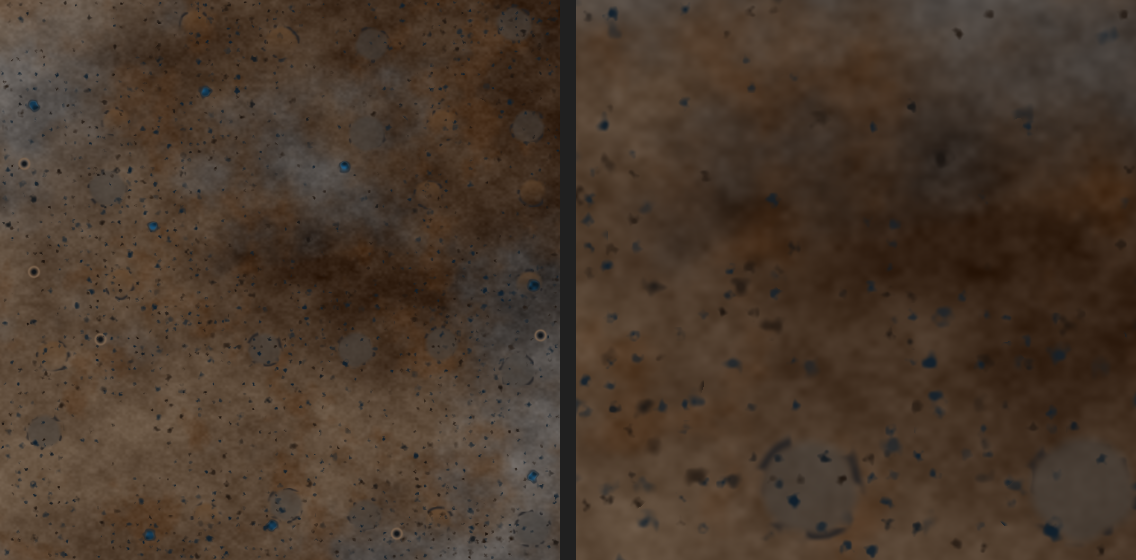
Left: the whole. Right: its middle third, enlarged.
This texture is drawn by a WebGL 2 fragment shader. Its source:

```glsl
#version 300 es
precision highp float;
// Weathered brown surface with grey haze, dark specks, faint discs and tiny ringed pits.

uniform vec2 u_resolution;
out vec4 outColor;

float hash(vec2 p, float seed) {
    vec3 q = fract(vec3(p.xyx) * 0.1031 + seed * 0.0713);
    q += dot(q, q.yzx + 33.33);
    return fract((q.x + q.y) * q.z);
}

float valueNoise(vec2 p, float seed) {
    vec2 cell = floor(p);
    vec2 f = fract(p);
    f = f * f * (3.0 - 2.0 * f);
    float low = mix(hash(cell, seed), hash(cell + vec2(1, 0), seed), f.x);
    float high = mix(hash(cell + vec2(0, 1), seed), hash(cell + vec2(1, 1), seed), f.x);
    return mix(low, high, f.y);
}

// Layered noise, centred on zero
float fbm(vec2 p, float seed) {
    float sum = 0.0;
    float amplitude = 0.5;
    for (int i = 0; i < 5; i++) {
        sum += amplitude * (valueNoise(p, seed + float(i)) - 0.5);
        p = mat2(1.6, 1.2, -1.2, 1.6) * p + 3.7;
        amplitude *= 0.5;
    }
    return sum;
}

// One jittered item per cell: xy = offset from its centre, z = variation, w = selector
vec4 scatter(vec2 p, float count, float seed) {
    vec2 cell = floor(p * count);
    vec2 jitter = vec2(hash(cell, seed), hash(cell, seed + 1.0));
    vec2 centre = (cell + mix(vec2(0.3), vec2(0.7), jitter)) / count;
    return vec4(p - centre, hash(cell, seed + 2.0), hash(cell, seed + 3.0));
}

float softDisc(float dist, float radius, float blur) {
    return 1.0 - smoothstep(radius - blur, radius + blur, dist);
}

float softRing(float dist, float radius, float width) {
    float d = (dist - radius) / width;
    return exp(-d * d);
}

float softBlob(vec2 p, vec2 centre, vec2 size) {
    vec2 d = (p - centre) / size;
    return exp(-dot(d, d));
}

vec3 ground(vec2 p) {
    // Broad light and dark areas
    float shade = smoothstep(0.65, 1.15, 0.55 * p.x + 0.6 * p.y);
    float band = softBlob(p, vec2(0.6, 0.52), vec2(0.22, 0.11));
    float tone = 0.63 + 1.2 * fbm(p * vec2(3.2, 4.6), 11.0) - 0.6 * shade - 0.35 * band;
    tone += 0.28 * (0.5 - p.x) + 0.65 * fbm(p * vec2(13.0, 17.0), 23.0);
    tone = clamp(tone, 0.0, 1.1);

    vec3 brown = mix(vec3(0.185, 0.115, 0.065), vec3(0.395, 0.32, 0.25), tone);
    vec3 grey = mix(vec3(0.165, 0.155, 0.15), vec3(0.42, 0.405, 0.395), tone);
    float haze = smoothstep(-0.1, 0.3, fbm(p * vec2(4.2, 5.0), 37.0) + 0.25 * fbm(p * 16.0, 43.0));
    haze += 0.55 * softBlob(p, vec2(0.09, 0.86), vec2(0.15, 0.24));
    haze += 0.4 * softBlob(p, vec2(0.92, 0.53), vec2(0.12, 0.08)) - 0.4 * band;
    haze = clamp(haze, 0.0, 0.9);
    vec3 color = mix(brown, grey, haze);

    // Rusty mottling and fine grain
    float rust = smoothstep(0.02, 0.25, fbm(p * 14.0, 51.0));
    color = mix(color, vec3(0.33, 0.205, 0.105), 0.45 * rust * (1.0 - haze));
    color += 0.07 * fbm(p * vec2(38.0, 48.0), 57.0);
    color += 0.042 * (valueNoise(p * vec2(100.0, 125.0), 61.0) - 0.5);
    color += 0.034 * (valueNoise(p * vec2(190.0, 210.0), 67.0) - 0.5);
    return color;
}

// Faint discs, grey or orange, with a broken dark rim
vec3 addDiscs(vec3 color, vec2 p, float count, float seed) {
    vec4 item = scatter(p, count, seed);
    float present = step(item.w, 0.36);
    float radius = mix(0.021, 0.032, item.z);
    float dist = length(item.xy) + 0.004 * (valueNoise(p * 60.0, seed) - 0.5);
    float isGrey = step(0.62, item.z);
    vec3 tint = mix(vec3(0.41, 0.29, 0.18), vec3(0.27, 0.255, 0.24), isGrey);
    float lift = mix(0.45 + 0.55 * item.y / radius, 0.9, isGrey);
    color = mix(color, tint, present * 0.6 * clamp(lift, 0.0, 1.0) * softDisc(dist, radius, 0.005));
    float broken = smoothstep(0.5, 0.85, valueNoise(p * 120.0, seed));
    float rim = softRing(dist, radius + 0.002, 0.003) * broken;
    return mix(color, vec3(0.12, 0.12, 0.13), present * rim * 0.75);
}

// Soft ragged specks, denser in some areas
vec3 addSpecks(vec3 color, vec2 p, float count, float share, float size, float seed) {
    vec4 item = scatter(p, count, seed);
    float cluster = clamp(1.0 + 3.5 * fbm(p * 5.0, 83.0), 0.2, 2.0);
    float present = step(item.w, share * cluster);
    float radius = size * mix(0.4, 0.8, item.z);
    float ragged = 1.3 * size * (valueNoise(p * 1.1 / size, seed) - 0.5);
    float mask = softDisc(length(item.xy) + ragged, radius, size * 0.75);
    vec3 ink = mix(vec3(0.12, 0.085, 0.06), vec3(0.06, 0.12, 0.17), smoothstep(0.2, 0.6, fract(item.z * 7.0)));
    return mix(color, ink, present * mask * mix(0.3, 1.0, fract(item.z * 13.0)));
}

// Black pits with a thin light rim, some filled with ragged blue
vec3 addPits(vec3 color, vec2 p, float count, float seed) {
    vec4 item = scatter(p, count, seed);
    float present = step(item.w, 0.17);
    float blue = step(0.5, item.z);
    float uneven = valueNoise(p * 130.0, seed);
    float dist = length(item.xy) + 0.006 * blue * (uneven - 0.5);
    vec3 rimColor = mix(vec3(0.50, 0.40, 0.31), vec3(0.10, 0.14, 0.18), blue);
    color = mix(color, rimColor, present * softRing(dist, 0.0092, 0.002) * mix(0.75, 0.5, blue));
    vec3 core = mix(vec3(0.04, 0.06, 0.08), vec3(0.06, 0.25, 0.38) * (0.3 + 1.2 * uneven), blue);
    return mix(color, core, present * 0.9 * softDisc(dist, mix(0.005, 0.0075, blue), 0.003));
}

void main() {
    vec2 p = gl_FragCoord.xy / u_resolution.y;
    vec3 color = addDiscs(ground(p), p, 7.0, 101.0);
    color = addSpecks(color, p, 72.0, 0.26, 0.003, 131.0);
    color = addSpecks(color, p, 41.0, 0.3, 0.005, 151.0);
    color = addPits(color, p, 9.0, 171.0);
    outColor = vec4(clamp(color, 0.0, 1.0), 1.0);
}
```
